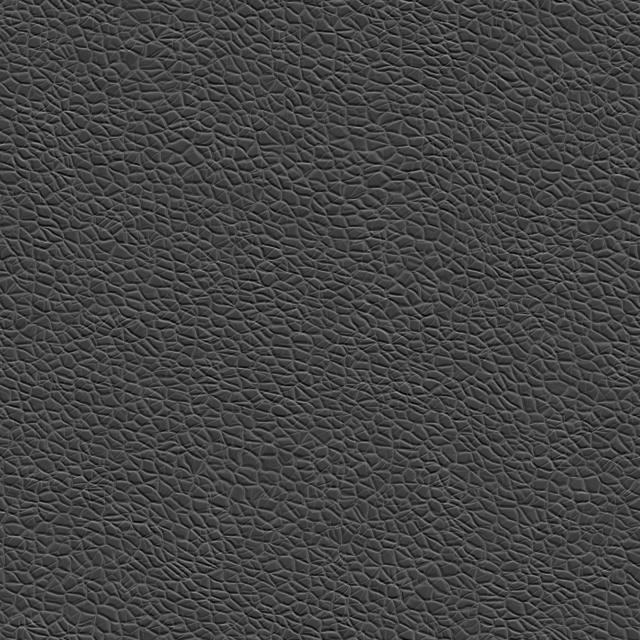
Give the GLSL for this texture, as a Shadertoy shader.

```glsl
// Dark grained leather: sheared rows of cellular plates with sharp creases,
// crossed by shallow wrinkles, form a height field embossed from above.
// All lattices and noises wrap over the unit canvas, so the image tiles.

const float MEAN_GRAY = 0.243;
const float RELIEF_GAIN = 0.185;
const float RIM_GAIN = 0.09;
const float SAMPLE_STEP = 0.0013;
const vec2 LIGHT_DIR = vec2(0.30, 0.95);

vec2 hash2(vec2 p, float seed) {
    vec3 q = fract(vec3(p.xyx + seed) * vec3(0.1031, 0.1030, 0.0973));
    q += dot(q, q.yzx + 33.33);
    return fract((q.xx + q.yz) * q.zy);
}

// Two channels of smooth value noise with a whole number of periods.
vec2 wrapNoise(vec2 uv, vec2 freq, float seed) {
    vec2 p = uv * freq;
    vec2 i = floor(p);
    vec2 f = fract(p);
    f = f * f * (3.0 - 2.0 * f);
    vec2 a = hash2(mod(i, freq), seed);
    vec2 b = hash2(mod(i + vec2(1, 0), freq), seed);
    vec2 c = hash2(mod(i + vec2(0, 1), freq), seed);
    vec2 d = hash2(mod(i + vec2(1, 1), freq), seed);
    return mix(mix(a, b, f.x), mix(c, d, f.x), f.y);
}

// Brings a cell of the sheared lattice back to its copy in the first tile.
vec2 wrapCell(vec2 cell, vec2 grid, float shear) {
    float turns = floor((cell.x + 0.5) / grid.x);
    cell -= turns * vec2(grid.x, shear);
    return vec2(cell.x, mod(cell.y, grid.y));
}

// Jittered centre of a lattice cell; rows stay a little straighter.
vec2 cellCentre(vec2 cell, vec2 grid, float shear, float seed) {
    vec2 jitter = hash2(wrapCell(cell, grid, shear), seed);
    return cell + mix(vec2(0.02, 0.10), vec2(0.98, 0.90), jitter);
}

// Returns the distance to the cell centre and to the cell border.
vec2 cellDistances(vec2 uv, vec2 grid, float shear, float seed) {
    vec2 p = uv * grid + vec2(0.0, shear * uv.x);
    vec2 base = floor(p);
    vec2 home = base;
    vec2 toHome = vec2(8.0);
    for (int k = 0; k < 9; k++) {
        vec2 cell = base + vec2(k % 3 - 1, k / 3 - 1);
        vec2 toCentre = cellCentre(cell, grid, shear, seed) - p;
        if (dot(toCentre, toCentre) < dot(toHome, toHome)) {
            toHome = toCentre;
            home = cell;
        }
    }
    float border = 8.0;
    for (int k = 0; k < 25; k++) {
        vec2 cell = home + vec2(k % 5 - 2, k / 5 - 2);
        vec2 toCentre = cellCentre(cell, grid, shear, seed) - p;
        vec2 across = toCentre - toHome;
        if (dot(across, across) > 0.0001) {
            border = min(border, dot(0.5 * (toHome + toCentre), normalize(across)));
        }
    }
    return vec2(length(toHome), border);
}

// Bends the grain: broad flow plus a small wobble of the creases.
vec2 bendGrain(vec2 uv) {
    vec2 flow = wrapNoise(uv, vec2(6.0), 3.0) - 0.5;
    vec2 wobble = wrapNoise(uv, vec2(56.0, 72.0), 11.0) - 0.5;
    return uv + 0.028 * flow + 0.006 * wobble;
}

// Returns the leather height and the nearness to a crease line.
vec2 leather(vec2 uv) {
    vec2 p = bendGrain(uv);
    vec2 plate = cellDistances(p, vec2(40.0, 60.0), 18.0, 5.0);
    vec2 wrinkle = cellDistances(p, vec2(46.0, 58.0), -22.0, 23.0);
    vec2 strength = wrapNoise(uv, vec2(30.0, 40.0), 41.0);

    float wrinkleDepth = mix(0.05, 0.55, strength.y);
    float height = smoothstep(0.0, 0.25, plate.y) * mix(0.55, 1.15, strength.x);
    height += smoothstep(0.0, 0.16, wrinkle.y) * wrinkleDepth;
    height += 0.3 * (1.0 - plate.x * plate.x);
    height += 0.08 * wrapNoise(uv, vec2(230.0), 67.0).x;

    float plateRim = 1.0 - smoothstep(0.0, 0.10, plate.y);
    float wrinkleRim = 1.0 - smoothstep(0.0, 0.09, wrinkle.y);
    return vec2(height, max(plateRim, 1.6 * wrinkleDepth * wrinkleRim));
}

void mainImage(out vec4 fragColor, in vec2 fragCoord) {
    vec2 uv = fragCoord / iResolution.xy;
    vec2 offset = LIGHT_DIR * SAMPLE_STEP;
    vec2 lit = leather(uv - offset);
    vec2 shaded = leather(uv + offset);

    // Slopes facing the light brighten, those turned away fall into shadow.
    float gray = MEAN_GRAY + RELIEF_GAIN * (lit.x - shaded.x);

    // Worn crease rims catch a thin pale line over a faintly mottled dye.
    gray += RIM_GAIN * shaded.y;
    gray += 0.02 * (wrapNoise(uv, vec2(34.0, 48.0), 97.0).x - 0.5);
    fragColor = vec4(vec3(clamp(gray, 0.04, 0.58)), 1.0);
}
```
